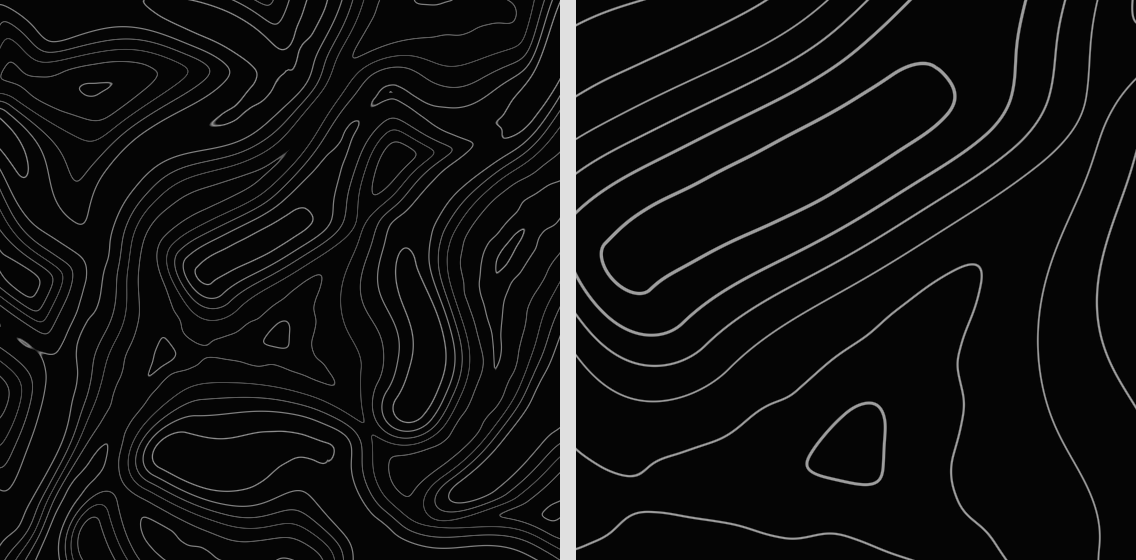
Left, the full canvas; right, a detail of the centre.
A WebGL 1 fragment shader for this pattern:

```glsl
precision highp float;
// Topographic contour lines: thin grey isolines of winding terrain on near-black.

uniform vec2 u_resolution;

#define CELLS 3.9          // valley grid cells across the canvas
#define WARP 0.30          // bending of the valleys, in cells
#define LEVELS 10.0        // contours per cell of distance
#define TERRACE 0.36       // uneven spacing between contours
#define DRIFT 1.5          // slow height change, in contours
#define WIGGLE 0.16        // small ripples on crests and floors, in contours
#define THIN 0.00105       // line widths, in canvas units
#define THICK 0.0020
#define SOFTNESS 1.25      // edge filter, in output pixels
#define SEED vec2(17.0, 41.0)
#define GROUND vec3(0.018)
#define LINE vec3(0.62)

const float TAU = 6.2831853;

float hash(vec2 p) {
  return fract(sin(dot(p, vec2(127.1, 311.7))) * 43758.545);
}

// Smooth value noise in -1..1
float noise(vec2 p) {
  vec2 i = floor(p), f = p - i;
  f = f * f * f * (f * (f * 6.0 - 15.0) + 10.0);
  float low = mix(hash(i), hash(i + vec2(1.0, 0.0)), f.x);
  float high = mix(hash(i + vec2(0.0, 1.0)), hash(i + 1.0), f.x);
  return mix(low, high, f.y) * 2.0 - 1.0;
}

// Jittered node of a grid cell
vec2 node(vec2 cell) {
  return cell + 0.15 + 0.7 * vec2(hash(cell + 3.7), hash(cell + 91.3));
}

float segmentDistance(vec2 p, vec2 a, vec2 b) {
  vec2 pa = p - a, ba = b - a;
  return length(pa - ba * clamp(dot(pa, ba) / dot(ba, ba), 0.0, 1.0));
}

// Soft distance to a branching network: each node links right or up
float valleyDistance(vec2 p) {
  const float sharpness = 28.0;
  vec2 home = floor(p);
  float sum = 0.0;
  for (int y = -2; y <= 1; y++) {
    for (int x = -2; x <= 1; x++) {
      vec2 cell = home + vec2(float(x), float(y));
      vec2 link = hash(cell + 57.1) < 0.5 ? vec2(1.0, 0.0) : vec2(0.0, 1.0);
      sum += exp(-sharpness * segmentDistance(p, node(cell), node(cell + link)));
    }
  }
  float d = -log(sum) / sharpness;
  return sqrt(d * d + 0.003);
}

// Terrain height, one contour per unit
float height(vec2 uv) {
  vec2 p = mat2(0.83, 0.56, -0.56, 0.83) * uv * CELLS + SEED;
  vec2 bend = vec2(noise(p + 5.3), noise(p + 28.9));
  vec2 q = p + WARP * bend;
  float d = valleyDistance(q);
  float flatness = smoothstep(0.1, 0.25, abs(d - 0.25));
  float h = LEVELS * d - TERRACE * sin(2.0 * TAU * d);
  return h + DRIFT * noise(p * 0.8 + 63.0) + WIGGLE * flatness * noise(p * 7.0);
}

void main() {
  float pixel = 1.0 / min(u_resolution.x, u_resolution.y);
  vec2 uv = gl_FragCoord.xy * pixel;

  // Distance to the nearest contour from height and slope
  const float e = 0.0008;
  float h = height(uv);
  vec2 slope = vec2(height(uv + vec2(e, 0.0)), height(uv + vec2(0.0, e))) - h;
  float level = floor(h + 0.5);
  float dist = abs(h - level) / max(length(slope) / e, 9.0);

  // Lowest and highest levels are heavier than those between
  float weight = 0.5 + 0.5 * cos(TAU * level / 6.0);
  float halfWidth = 0.5 * mix(THIN, THICK, weight);

  // Box-filtered line coverage
  float blur = pixel * SOFTNESS;
  float coverage = clamp((halfWidth - dist) / blur + 0.5, 0.0, 1.0)
                 - clamp((-halfWidth - dist) / blur + 0.5, 0.0, 1.0);

  gl_FragColor = vec4(mix(GROUND, LINE, coverage), 1.0);
}
```
